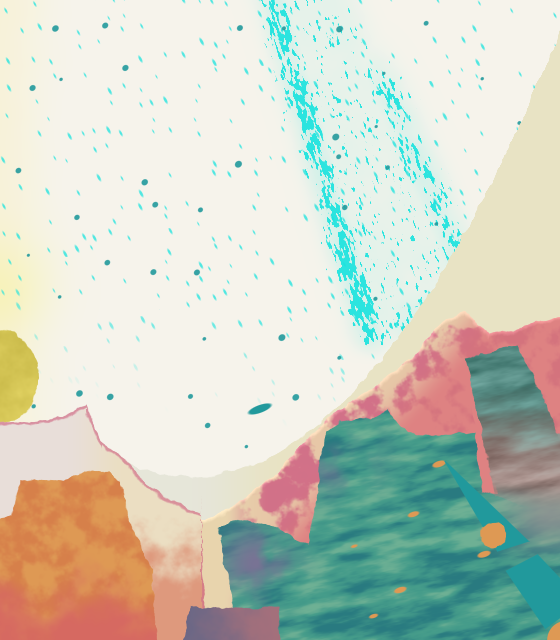
This background is drawn by a Shadertoy shader. Its source:

```glsl
// Watercolour mountains under a pale sky crossed by slanting bands of cyan rain.
#define PAPER vec3(.963, .953, .922)
#define CYAN vec3(.1, .89, .87)
#define TEAL vec3(.13, .6, .61)
#define GREEN vec3(.27, .61, .54)
#define CORAL vec3(.87, .51, .51)
#define MAGENTA vec3(.82, .44, .54)
#define CREAM vec3(.91, .83, .68)
#define ORANGE vec3(.87, .6, .33)
#define MAUVE vec3(.47, .45, .58)
#define RAIN .56

float hash(vec2 p) {
    vec3 q = fract(p.xyx * .1031);
    q += dot(q, q.yzx + 33.33);
    return fract((q.x + q.y) * q.z);
}

float noise(vec2 p) {
    vec2 i = floor(p), f = fract(p), e = vec2(0, 1);
    f *= f * (3. - 2. * f);
    return mix(mix(hash(i), hash(i + e.yx), f.x), mix(hash(i + e), hash(i + 1.), f.x), f.y);
}

float fbm(vec2 p) {
    float sum = 0., amp = .53;
    for (int i = 0; i < 4; i++, amp *= .5) {
        sum += amp * noise(p);
        p = mat2(1.6, 1.2, -1.2, 1.6) * p + 17.3;
    }
    return sum;
}

mat2 turn(float a) { return mat2(cos(a), sin(a), -sin(a), cos(a)); }

float ramp(float a, float b, float x) { return smoothstep(0., 1., (x - a) / (b - a)); }

float glow(vec2 p, float x, float y, float r) {
    p = (p - vec2(x, y)) / r;
    return exp(-dot(p, p));
}

// Smooth coverage; one unit is a hundredth of the height
float fill(float d) { return ramp(.7, -.7, d * iResolution.y / 100.); }

void paint(inout vec3 col, vec3 tint, float d) { col = mix(col, tint, fill(d)); }

float ellipse(vec2 p, vec2 r) { return (length(p / r) - 1.) * min(r.x, r.y); }

float side(vec2 p, vec2 a, vec2 b) { return dot(p - a, normalize(vec2(b.y - a.y, a.x - b.x))); }

// Convex, counterclockwise corners
float quad(vec2 p, vec2 a, vec2 b, vec2 c, vec2 d) {
    return max(max(side(p, a, b), side(p, b, c)), max(side(p, c, d), side(p, d, a)));
}

// Distance above a contour of evenly spaced heights
float skyline(vec2 p, float start, float gap, float h[16]) {
    float t = clamp((p.x - start) / gap, 0., 14.99);
    int i = int(t);
    float rise = h[i + 1] - h[i];
    return (p.y - h[i] - rise * fract(t)) / length(vec2(1, rise / gap));
}

// Jittered ellipses, at most one per cell
float scatter(vec2 p, float cell, float chance, vec2 size, float lean) {
    vec2 id = floor(p / cell), at = vec2(hash(id + 3.), hash(id + 44.7));
    vec2 q = turn(lean) * (p - (id + .2 + .6 * at) * cell);
    return fill(ellipse(q, size * mix(.5, 1.2, hash(id + 12.1)))) * step(hash(id + 76.3), chance);
}

vec3 sky(vec2 p) {
    vec3 col = mix(vec3(.97, .95, .85), PAPER, ramp(0., 14., p.x + 4. * fbm(p * .1)));
    col.b -= .12 * glow(p, 0., 55., 8.);
    // Two rain bands joined by spray
    float l = (p.x - 71.5 + .29 * p.y) / 2.7, r = (p.x - 97.4 + .43 * p.y) / 3.4;
    float wet = max(exp(-l * l), .85 * exp(-r * r) * ramp(98., 84., p.y));
    wet = max(wet, .85 * glow(p, 66., 50., 6.5));
    wet = max(wet, .45 * ramp(-1.5, 1., l) * ramp(1.5, -1., r));
    wet *= ramp(43., 48., p.y) * (.6 + .8 * fbm(p * .2));
    vec2 s = turn(-.35) * p;
    float grain = .65 * noise(s * vec2(2.6, .95)) + .35 * noise(s * vec2(4.5, 1.8) + 31.);
    col = mix(col, CYAN, max(.15 * wet, .92 * ramp(-.03, .06, grain - 1. + RAIN * wet)));
    // Loose dashes and ink drops
    float high = ramp(38., 60., p.y + .15 * p.x);
    col = mix(col, CYAN, .75 * high * scatter(p, 2.3, .3, vec2(.18, .5), -.5));
    return mix(col, TEAL, .9 * scatter(p, 7., .45, vec2(.42, .48), .9));
}

void mainImage(out vec4 fragColor, in vec2 fragCoord) {
    vec2 p = fragCoord / iResolution.xy * vec2(87.5, 100);
    vec2 w = p + vec2(fbm(p * .6), fbm(p * .6 + 50.)) - .5;
    float wash = fbm(p * .16 + 4.), blot = fbm(p * .38 + 11.);
    float brush = fbm(turn(-.2) * p * vec2(.16, .6));
    vec3 col = sky(p);
    // Mustard sun, pale valley
    paint(col, vec3(.77, .71, .27) + .12 * blot, ellipse(w - vec2(.3, 41.1), vec2(5.5, 7.2)));
    vec3 tint = mix(vec3(.9, .9, .85), vec3(.91, .89, .77), ramp(30., 44., p.x));
    float bowl = w.y - 25.5 - .021 * (w.x - 30.) * (w.x - 30.);
    paint(col, tint, max(bowl, 14. - w.x));
    // Coral ridge with a mottled left flank
    float d = skyline(w, 32., 3.7, float[16](18.6, 20.5, 23.2, 26., 30., 34., 36.7, 39.2,
        41.8, 45., 49.5, 51.3, 47.8, 48.2, 49.9, 50.3));
    tint = mix(CORAL, vec3(.83, .45, .49), ramp(.45, .7, blot));
    float flank = ramp(5., -5., p.x - 29.6 - .9 * p.y);
    tint = mix(tint, mix(CREAM, MAGENTA, ramp(.42, .62, blot)), .85 * flank);
    tint = mix(tint, CREAM, ramp(42., 35., p.x));
    paint(col, tint + .1 * ramp(.7, 0., abs(d)), d);
    // Green massif
    d = skyline(w, 34., 2.4, float[16](17.5, 18.5, 18.6, 18.4, 17.3, 16., 15., 32.5,
        34.3, 34.4, 34.7, 36., 33.2, 31.8, 32., 32.3));
    tint = mix(vec3(.16, .48, .5), GREEN, ramp(.25, .55, brush));
    tint = mix(tint, vec3(.43, .69, .58), ramp(.52, .8, brush));
    tint = mix(tint, MAUVE, (glow(p, 53., 29., 5.) + glow(p, 40., 12., 5.5)) * ramp(.25, .65, wash));
    tint = mix(tint, vec3(.62, .59, .58), .8 * ramp(73., 86., p.x) * ramp(10., 20., p.y));
    tint = mix(tint, ORANGE, scatter(p, 6., .2, vec2(.9, .4), -.3));
    paint(col, tint, max(d, 37.5 - .2 * w.y - w.x));
    // Leaning slab and its coral side
    paint(col, CORAL, quad(w, vec2(73.5, 37), vec2(75.5, 23), vec2(77.7, 22.8), vec2(75, 37)));
    d = quad(w, vec2(72.7, 43.9), vec2(77.4, 22.5), vec2(94, 17), vec2(81, 46.2));
    tint = mix(vec3(.32, .53, .5), vec3(.62, .53, .51), ramp(45., 31., p.y + 10. * brush));
    col = mix(col, tint + .4 * brush - .2, fill(d) * ramp(20., 25., p.y));
    // Teal blades, orange drops
    d = quad(p, vec2(69.4, 28), vec2(77.7, 13.8), vec2(82.7, 15.4), vec2(69.6, 28));
    paint(col, TEAL, min(d, quad(p, vec2(79, 10.8), vec2(85.2, 1.7), vec2(91, 6), vec2(84, 13.4))));
    paint(col, ORANGE, min(length(w - vec2(77.2, 16.4)) - 2., length(p - vec2(88.5, 0)) - 3.));
    // Blush hill with a pink rim
    d = skyline(w, 0., 2.25, float[16](34., 34., 34., 34.3, 34.8, 35.5, 37., 31.,
        29.3, 27.3, 24.8, 23., 21.6, 20.6, 19.8, -60.));
    tint = mix(vec3(.91, .87, .85), vec3(.92, .87, .76), ramp(10., 20., p.x));
    tint = mix(tint, vec3(.87, .6, .49), ramp(26., 14., p.y + 14. * blot));
    paint(col, mix(tint, MAGENTA, .7 * ramp(.45, .1, abs(d + .15))), d);
    // Orange bush, redder below
    d = skyline(w, 0., 1.7, float[16](19., 19.5, 25., 25.1, 25., 25., 25.1, 25.8,
        26.2, 26.5, 26.3, 24.7, 18.5, 14., 11., -20.));
    tint = mix(vec3(.84, .5, .29), ORANGE, ramp(.3, .65, blot));
    paint(col, mix(tint, vec3(.84, .41, .38), ramp(18., 7., p.y + 14. * wash)), d);
    // Dusky stone, long ink drop
    d = quad(w, vec2(27.5, -5), vec2(44, -5), vec2(43.5, 5), vec2(29.8, 5.2));
    paint(col, mix(MAUVE, CORAL, .6 * ramp(32., 46., p.x + 6. * blot)) * .9, d);
    paint(col, TEAL, ellipse(turn(-.35) * (p - vec2(40.6, 36.1)), vec2(1.9, .6)));
    fragColor = vec4(col, 1);
}
```
